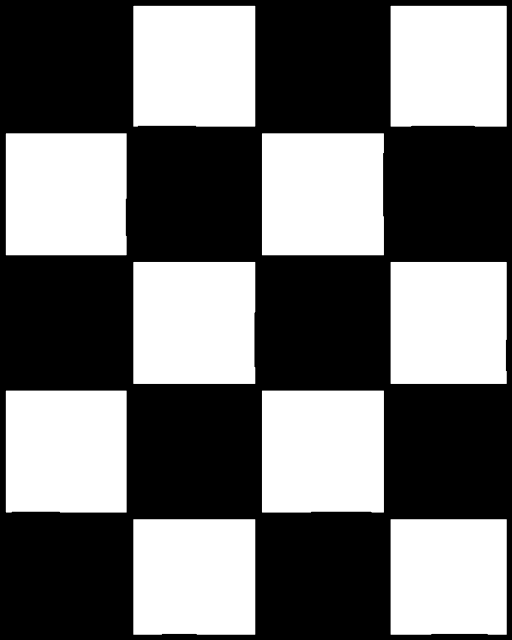
A WebGL 2 fragment shader for this pattern:

```glsl
#version 300 es
precision highp float;
// Black and white checkerboard, four columns by five rows, inside a black frame.
// Each white tile is a box distance, clipped by the frame and parted by black
// joints; a hashed shallow notch wears one edge of each tile.

uniform vec2 u_resolution;
out vec4 fragColor;

// Lengths are fractions of the canvas height, measured from the top left.
const float PITCH = 0.2010;               // tile spacing
const vec2 GRID_ORIGIN = vec2(0.0021);    // corner of the first cell
const float JOINT_HALF = 0.0052;          // half the joint between tiles
const float FRAME_START = 0.0091;         // left and top frame
const float FRAME_END = 0.0082;           // right and bottom frame
const float CORNER_RADIUS = 0.0012;
const float NOTCH_DEPTH = 0.0013;
const vec2 NOTCH_LENGTH = vec2(0.03, 0.10); // shortest and longest
const vec3 INK = vec3(0.0);
const vec3 PAPER = vec3(1.0);

float hash(vec2 cell) {
    return fract(sin(dot(cell, vec2(12.99, 78.23))) * 437.58);
}

float roundedBox(vec2 p, vec2 halfSize, float radius) {
    vec2 q = abs(p) - halfSize + radius;
    return length(max(q, 0.0)) + min(max(q.x, q.y), 0.0) - radius;
}

// Smoothed 0..1 membership of t in the span from a to b
float span(float t, float a, float b, float pixel) {
    return clamp((min(t - a, b - t)) / pixel + 0.5, 0.0, 1.0);
}

void main() {
    float pixel = 1.0 / u_resolution.y;
    vec2 canvas = vec2(u_resolution.x * pixel, 1.0);
    vec2 p = gl_FragCoord.xy * pixel;
    p.y = 1.0 - p.y;

    // Tile bounds within the cell and frame
    vec2 cell = floor((p - GRID_ORIGIN) / PITCH);
    vec2 cellStart = GRID_ORIGIN + cell * PITCH;
    vec2 low = max(cellStart + JOINT_HALF, vec2(FRAME_START));
    vec2 high = min(cellStart + PITCH - JOINT_HALF, canvas - FRAME_END);

    // A shallow step worn into the right or lower edge
    bool wearsRight = abs(cell.y - 1.5) < 1.0;
    float along = wearsRight ? p.y - low.y : p.x - low.x;
    float notchSize = mix(NOTCH_LENGTH.x, NOTCH_LENGTH.y, hash(cell));
    float notchStart = hash(cell + 7.0) * (PITCH - notchSize);
    float notch = span(along, notchStart, notchStart + notchSize, pixel);
    high -= NOTCH_DEPTH * notch * (wearsRight ? vec2(1.0, 0.0) : vec2(0.0, 1.0));

    // Fill the odd cells
    float edge = roundedBox(p - 0.5 * (low + high), 0.5 * (high - low), CORNER_RADIUS);
    float isWhite = mod(cell.x + cell.y, 2.0);
    float coverage = isWhite * clamp(0.5 - edge / pixel, 0.0, 1.0);

    fragColor = vec4(mix(INK, PAPER, coverage), 1.0);
}
```
